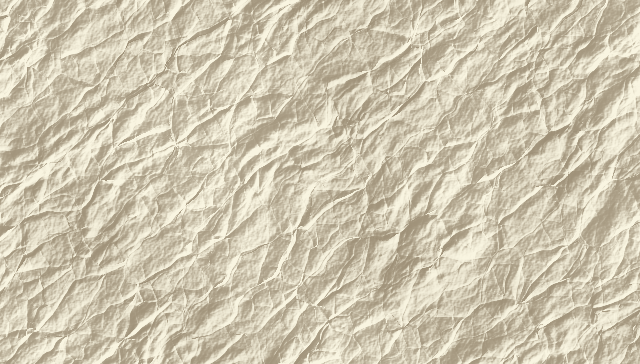
Reproduce this texture procedurally as a Shadertoy shader.

```glsl
// Crumpled cream paper: a height field of slanted folds, cellular creases
// and fine fibre grain, lit from the upper left by comparing each height
// with its neighbours toward the light, then toned from shadow to highlight.

const vec3 SHADOW = vec3(0.56, 0.50, 0.40);
const vec3 HIGHLIGHT = vec3(0.94, 0.92, 0.84);
const vec2 TO_LIGHT = vec2(-0.80, 0.60);
const float FOLD_ANGLE = 0.74;

vec2 hash2(vec2 p) {
    vec3 a = fract(p.xyx * vec3(0.1031, 0.1030, 0.0973));
    a += dot(a, a.yzx + 33.33);
    return fract((a.xx + a.yz) * a.zy);
}

vec2 rotate(vec2 p, float angle) {
    float c = cos(angle), s = sin(angle);
    return vec2(c * p.x + s * p.y, c * p.y - s * p.x);
}

float cornerSlope(vec2 cell, vec2 corner, vec2 f) {
    float angle = 6.2832 * hash2(cell + corner).x;
    return dot(vec2(cos(angle), sin(angle)), f - corner);
}

// Gradient noise, centred on zero
float noise(vec2 p) {
    vec2 i = floor(p), f = p - i;
    vec2 w = f * f * f * (f * (f * 6.0 - 15.0) + 10.0);
    float low = mix(cornerSlope(i, vec2(0, 0), f), cornerSlope(i, vec2(1, 0), f), w.x);
    float high = mix(cornerSlope(i, vec2(0, 1), f), cornerSlope(i, vec2(1, 1), f), w.x);
    return mix(low, high, w.y);
}

// Voronoi cells: x = distance to the border, y = height of a tilted facet
vec2 facets(vec2 p) {
    vec2 i = floor(p), f = p - i;
    vec2 near = vec2(9.0), next = vec2(9.0), nearCell = i;
    for (int y = -1; y <= 1; y++) {
        for (int x = -1; x <= 1; x++) {
            vec2 o = vec2(x, y);
            vec2 r = o + hash2(i + o) - f;
            if (dot(r, r) < dot(near, near)) {
                next = near;
                near = r;
                nearCell = i + o;
            } else if (dot(r, r) < dot(next, next)) {
                next = r;
            }
        }
    }
    float border = dot(0.5 * (near + next), normalize(next - near));
    vec2 tilt = hash2(nearCell + 41.0) - 0.5;
    return vec2(border, dot(near, tilt) * smoothstep(0.0, 0.15, border));
}

// Raised thin crease along the cell borders, plus the tilted facets
float creases(vec2 p, float width, float ridge, float tilt) {
    vec2 cell = facets(p);
    return ridge * exp(-cell.x / width) + tilt * cell.y;
}

// Sharp-crested ridges at four sizes
float folds(vec2 q) {
    float sum = 0.0, size = 0.075, turn = 0.22;
    vec2 p = q * vec2(3.3, 7.5);
    for (int k = 0; k < 4; k++) {
        float n = noise(p);
        sum -= size * sqrt(n * n + 0.0007);
        p = rotate(p, turn) * 1.9 + 17.3;
        turn = -turn;
        size *= 0.53;
    }
    return sum;
}

float paperHeight(vec2 p) {
    // Bend the sheet so that folds wander and get ragged edges
    vec2 bent = p + 0.026 * vec2(noise(p * 5.0), noise(p * 5.0 + 31.0));
    bent += 0.009 * vec2(noise(p * 25.0 + 7.0), noise(p * 25.0 + 53.0));
    vec2 q = rotate(bent, FOLD_ANGLE);

    float strength = 0.40 + 0.90 * smoothstep(-0.35, 0.4, noise(q * vec2(2.0, 4.5) + 9.0));
    float fade = smoothstep(-0.4, 0.3, noise(p * 8.0 + 70.0));

    float h = strength * folds(q);
    h += creases(q * vec2(7.0, 13.0) + 20.0, 0.08, 0.0115, 0.05);
    h += (0.3 + 0.7 * fade) * creases(rotate(bent, 0.3) * vec2(22.0, 18.0) + 60.0, 0.10, 0.0070, 0.022);

    // Fibre grain
    vec2 fibre = rotate(p, FOLD_ANGLE + 0.5);
    h += 0.0040 * noise(fibre * vec2(65.0, 105.0));
    h += 0.0022 * noise(fibre * vec2(180.0, 140.0) + 5.0);
    return h;
}

float slopeToLight(vec2 p, float h, float reach) {
    return (h - paperHeight(p + TO_LIGHT * reach)) / reach;
}

void mainImage(out vec4 fragColor, in vec2 fragCoord) {
    vec2 p = fragCoord / iResolution.y;
    float h = paperHeight(p);

    // Crisp relief plus a wider, softer shade; shadows run a little deeper
    float relief = 0.90 * slopeToLight(p, h, 0.0028) + 0.50 * slopeToLight(p, h, 0.013);
    relief *= relief < 0.0 ? 1.12 : 1.0;
    float tone = 0.675 + 0.38 * relief / sqrt(1.0 + 0.6 * relief * relief);
    tone += 0.14 * noise(p * 2.5 + 3.0);

    fragColor = vec4(mix(SHADOW, HIGHLIGHT, clamp(tone, -0.25, 1.1)), 1.0);
}
```
